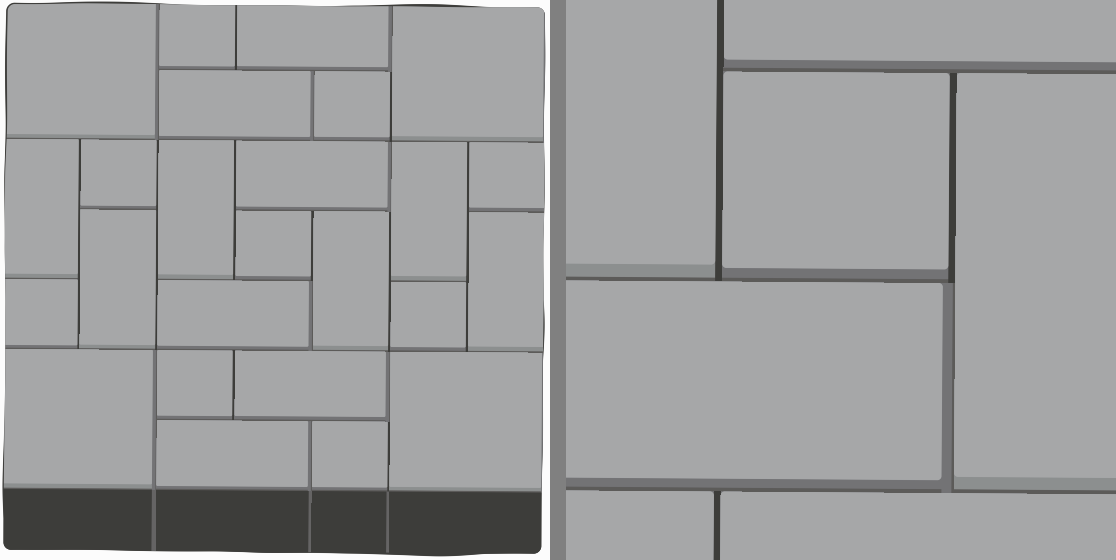
Left, the full canvas; right, a detail of the centre.
This pattern is drawn by a WebGL 2 fragment shader. Its source:

```glsl
#version 300 es
precision highp float;
// A worn stone floor block: interlocking slabs on a 7 x 7 grid above a dark front face.
// A 5 x 5 cell layout repeats with mod; each slab has a bevel on its right and lower side,
// and the block is slightly turned, with a chipped, noisy outline.
uniform vec2 u_resolution;
out vec4 fragColor;

const vec3 PAPER = vec3(0.99);
const vec3 STONE = vec3(0.65, 0.655, 0.66);
const vec3 LIGHT_BEVEL = vec3(0.55, 0.56, 0.56);
const vec3 MID_BEVEL = vec3(0.45, 0.45, 0.46);
const vec3 SEAM = vec3(0.36, 0.355, 0.35);
const vec3 DARK = vec3(0.24, 0.238, 0.228);

const vec2 CELL = vec2(0.1388, 0.125);
const float GRID_CELLS = 7.0;
const float TILT = 0.007;

float hash(vec2 p) {
  return fract(sin(dot(p, vec2(127.1, 311.7))) * 43758.5453);
}

float noise(vec2 p) {
  vec2 i = floor(p), f = fract(p);
  f = f * f * (3.0 - 2.0 * f);
  float low = mix(hash(i), hash(i + vec2(1, 0)), f.x);
  float high = mix(hash(i + vec2(0, 1)), hash(i + vec2(1, 1)), f.x);
  return mix(low, high, f.y);
}

float roundBox(vec2 p, vec2 halfSize, float radius) {
  vec2 d = abs(p) - halfSize + radius;
  return length(max(d, 0.0)) + min(max(d.x, d.y), 0.0) - radius;
}

float fill(float dist, float pixel) {
  return 1.0 - smoothstep(-0.6 * pixel, 0.6 * pixel, dist);
}

// Slab covering a cell of the 5 x 5 layout: xy = first cell, zw = size in cells.
vec4 slabAt(vec2 c) {
  if (c.x < 2.0 && c.y < 2.0) return vec4(0, 0, 2, 2);
  vec4 single = vec4(c, 1, 1);
  if (c.y < 2.0) {                       // running courses
    if (c.y < 1.0) return c.x < 3.0 ? single : vec4(3, 0, 2, 1);
    return c.x < 4.0 ? vec4(2, 1, 2, 1) : single;
  }
  if (c.x < 2.0) {                       // upright pairs
    if (c.x < 1.0) return c.y < 4.0 ? vec4(0, 2, 1, 2) : single;
    return c.y < 3.0 ? single : vec4(1, 3, 1, 2);
  }
  if (c.x < 3.0 && c.y < 4.0) return vec4(2, 2, 1, 2);   // pinwheel
  if (c.y < 3.0) return vec4(3, 2, 2, 1);
  if (c.x > 3.0) return vec4(4, 3, 1, 2);
  return c.y > 3.0 ? vec4(2, 4, 2, 1) : single;
}

// Slab face with its bevels; local is measured from the slab's upper left corner.
vec3 shadeSlab(vec2 local, vec2 cells, float wear, float pixel) {
  vec2 size = cells * CELL;
  bool wide = cells.x > 1.5, tall = cells.y > 1.5;
  vec2 bevel = vec2(wide ? 0.0072 : 0.0038, tall ? 0.0092 : 0.0074);
  bevel *= mix(0.9, 1.1, wear);
  vec2 faceSize = size - bevel;
  float face = fill(roundBox(local - 0.5 * faceSize, 0.5 * faceSize, 0.0025), pixel);

  vec2 toEdge = size - local;
  vec3 lower = tall ? LIGHT_BEVEL : MID_BEVEL;
  lower = mix(lower, SEAM, fill(toEdge.y - 0.0022, pixel));
  vec3 side = wide ? MID_BEVEL : DARK;
  side = mix(side, SEAM, fill(toEdge.x - 0.0014, pixel) * (wide ? 1.0 : 0.0));
  vec3 edge = mix(lower, side, fill(toEdge.x - bevel.x, pixel));
  return mix(edge, STONE, face);
}

// Dark front face; its seams continue the joints of the last course.
vec3 shadeFront(float toRight, float wear, float pixel) {
  float seam = fill(toRight - mix(0.004, 0.0085, wear), pixel);
  return mix(DARK, mix(SEAM, MID_BEVEL, 0.4), seam);
}

void main() {
  float pixel = 1.0 / u_resolution.y;
  vec2 p = vec2(gl_FragCoord.x - 0.5 * u_resolution.x, u_resolution.y - gl_FragCoord.y) * pixel;
  p -= vec2(-0.001, 0.4388);
  p = vec2(p.x + TILT * p.y, p.y - TILT * p.x);

  // Find the slab under this point; the front reuses the last row.
  vec2 grid = p / CELL + 0.5 * GRID_CELLS;
  vec2 cell = clamp(floor(grid), 0.0, GRID_CELLS - 1.0);
  vec2 repeatStart = floor(cell / 5.0) * 5.0;
  vec4 slab = slabAt(mod(cell, 5.0));
  vec2 origin = slab.xy + repeatStart;
  vec2 local = (grid - origin) * CELL;
  float wear = hash(origin + 3.0);

  vec3 top = shadeSlab(local, slab.zw, wear, pixel);
  vec3 front = shadeFront(slab.z * CELL.x - local.x, wear, pixel);
  vec3 block = mix(top, front, fill((GRID_CELLS - grid.y) * CELL.y, pixel));

  // Chipped outline with patches of dark rim showing behind it.
  float outline = roundBox(p - vec2(0.0, 0.0586), vec2(0.4805, 0.4883), 0.014);
  outline += 0.004 * (noise(p * 9.0 + 20.0) - 0.5);
  float rim = outline - 0.012 * max(noise(p * 7.0 + 50.0) - 0.55, 0.0);
  vec3 color = mix(PAPER, DARK, fill(rim, pixel));
  color = mix(color, block, fill(outline, pixel));
  fragColor = vec4(color, 1.0);
}
```
